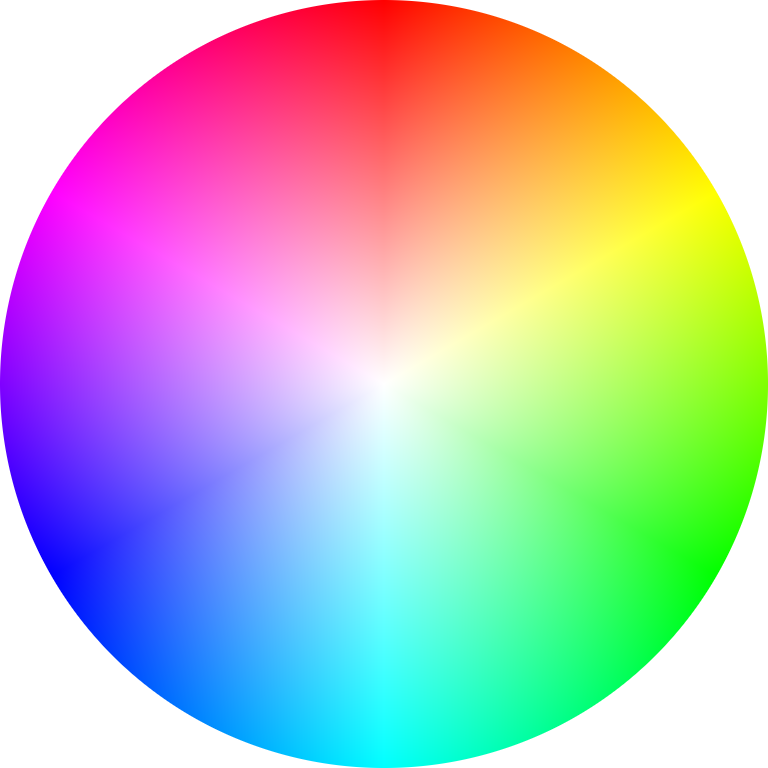
A WebGL 1 fragment shader for this background:

```glsl
precision highp float;
// A hue wheel on white: hue turns clockwise from red at the top,
// and saturation grows linearly from a white centre to the rim.
// The polar angle and radius feed a piecewise linear hue formula.

#define WHEEL_RADIUS 0.5
#define WHEEL_CENTER vec2(0.5)
#define BACKGROUND vec3(1.0)
#define EDGE_PIXELS 1.0

uniform vec2 u_resolution;

const float TAU = 6.283185;

// Fully saturated colour for a hue in turns
vec3 hueColor(float hue) {
  vec3 channelPhase = fract(hue + vec3(0.0, 2.0, 1.0) / 3.0);
  return clamp(abs(channelPhase * 6.0 - 3.0) - 1.0, 0.0, 1.0);
}

void main() {
  // Square canvas units, centred on the wheel
  float canvasSize = min(u_resolution.x, u_resolution.y);
  vec2 point = (gl_FragCoord.xy - WHEEL_CENTER * u_resolution) / canvasSize;
  float radius = length(point);

  // Clockwise angle from the top; the tiny offset keeps the centre defined
  float hue = atan(point.x, point.y + 1e-6) / TAU;
  float saturation = min(radius / WHEEL_RADIUS, 1.0);
  vec3 wheel = mix(vec3(1.0), hueColor(hue), saturation);

  // Smooth rim
  float edge = EDGE_PIXELS / canvasSize;
  float inside = clamp((WHEEL_RADIUS - radius) / edge + 0.5, 0.0, 1.0);
  gl_FragColor = vec4(mix(BACKGROUND, wheel, inside), 1.0);
}
```
